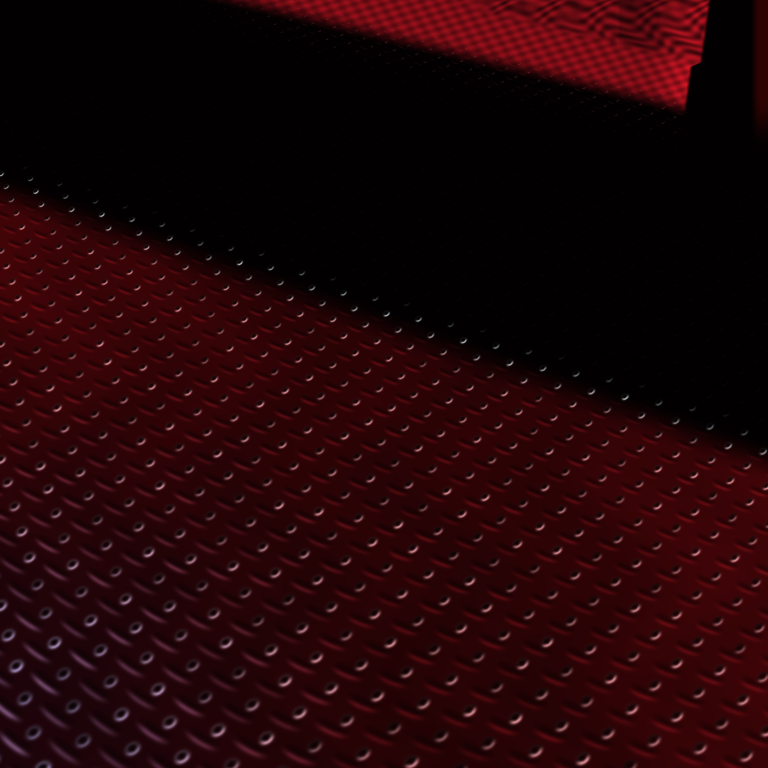
A WebGL 1 fragment shader for this texture:

```glsl
precision highp float;
// Studded metal floor in dim red light, crossed by a broad black shadow.
uniform vec2 u_resolution;

float hash(vec2 c) {
  return fract(sin(dot(c, vec2(12.7, 78.3))) * 4375.5);
}

// Distance from the floor's horizon; p runs downward from the top left.
float floorDepth(vec2 p) {
  return p.y + 0.738 - 0.163 * (p.x - 0.5);
}

// Offset from the nearest lattice point in stud radii (xy), random value (z).
vec3 studSpace(vec2 p, vec2 shift) {
  float depth = floorDepth(p);
  vec2 uv = vec2((p.x + 0.4336) / (0.0365 * depth), 71.74 / depth);
  vec2 cell = floor(uv - shift + 0.5);
  vec2 node = cell + shift;
  float d = 71.74 / node.y;
  float x = node.x * 0.0365 * d - 0.4336;
  vec2 center = vec2(x, d - 0.738 + 0.163 * (x - 0.5));
  return vec3((p - center) / (0.0038 * d * d), hash(cell));
}

vec2 rotate(vec2 q, float a) {
  return vec2(cos(a) * q.x + sin(a) * q.y, cos(a) * q.y - sin(a) * q.x);
}

// Layered, bent sines for the brushed weave at the far side.
float weave(vec2 p) {
  float bend = sin(p.x * 95.0 + 2.0 * sin(p.y * 60.0));
  float strands = sin(p.y * 430.0 + p.x * 110.0 + 3.0 * bend);
  return 0.5 + 0.3 * strands + 0.2 * sin(p.x * 210.0 - p.y * 330.0 + bend);
}

void main() {
  vec2 p = gl_FragCoord.xy / u_resolution;
  p.y = 1.0 - p.y;

  // Signed distances below the near shadow edge and above the far one.
  float nearEdge = p.y - 0.234 - 0.352 * p.x;
  float farEdge = (p.x - 0.3) * 0.24 - p.y;
  float nearLight = smoothstep(-0.012, 0.045, nearEdge);
  float farLight = smoothstep(-0.012, 0.018, farEdge);
  float coolCorner = smoothstep(0.55, 0.0, p.x) * smoothstep(0.45, 0.95, p.y);

  // Broad red glow on the near floor.
  float glow = 0.145 + 0.075 * smoothstep(0.65, 1.0, p.x)
    + 0.075 * smoothstep(0.5, 0.0, p.x) * smoothstep(0.8, 0.3, p.y)
    + 0.035 * exp(-5.0 * abs(nearEdge - 0.12));
  glow *= 1.0 - 0.25 * coolCorner;
  glow *= 0.94 + 0.06 * sin(p.x * 31.0 + 2.0 * sin(p.y * 23.0));
  vec3 color = vec3(0.008, 0.001, 0.002);
  color += nearLight * glow * vec3(1.0, 0.065, 0.11);
  color += nearLight * coolCorner * vec3(0.0, 0.008, 0.025);

  // Slanted ridges between the studs.
  vec3 ridge = studSpace(p, vec2(0.9, 0.12));
  vec2 along = rotate(ridge.xy, 0.36 + 0.3 * coolCorner);
  along.y += 0.05 * along.x * along.x;
  float streak = exp(-along.y * along.y * 9.0)
    * smoothstep(2.6, 0.5, abs(along.x)) * (0.45 + 0.55 * ridge.z);
  float ridgeShade = exp(-pow(along.y + 0.7, 2.0) * 4.0)
    * smoothstep(2.6, 0.8, abs(along.x));
  color *= 1.0 - 0.35 * ridgeShade;
  color += nearLight * streak
    * mix(vec3(0.19, 0.03, 0.045), vec3(0.34, 0.28, 0.40), coolCorner);

  // Raised studs: dark hollow with a crescent lit from the lower right.
  vec3 stud = studSpace(p, vec2(0.4, 0.62));
  vec2 q = rotate(stud.xy, -0.6);
  q.y *= 1.4;
  float radius = length(q);
  float facing = dot(stud.xy, vec2(0.5, 0.86)) / (length(stud.xy) + 0.1);
  float crescent = smoothstep(-0.25, 0.75, facing);
  float rim = exp(-pow((radius - 0.72) / 0.32, 2.0))
    * mix(crescent, 1.0, 0.08 + 0.3 * coolCorner);
  color *= 1.0 - 0.55 * smoothstep(1.25, 0.6, radius);
  float glintLight = smoothstep(-0.032, 0.0, nearEdge);
  vec3 glint = mix(vec3(0.65, 0.46, 0.48), vec3(0.48, 0.46, 0.62), coolCorner);
  glint = mix(vec3(0.60, 0.64, 0.66), glint, smoothstep(-0.01, 0.05, nearEdge));
  color += glintLight * rim * glint * (0.55 + 0.6 * stud.z);

  // Far lit strip: studs below, brushed weave with upright seams above.
  float weaveZone = smoothstep(0.055, 0.075, farEdge)
    * smoothstep(0.56, 0.66, p.x);
  float grain = 0.5 + 0.5 * sin(p.x * 260.0 + p.y * 190.0)
    * sin(p.y * 400.0 - p.x * 90.0);
  float fabric = mix(0.38 + 0.28 * grain, 0.20 + 0.42 * weave(p), weaveZone);
  float seams = smoothstep(0.803, 0.809, p.x)
    - 0.6 * smoothstep(0.856, 0.862, p.x);
  fabric *= 1.0 - 0.22 * seams * weaveZone;
  fabric *= 0.9 + 0.35 * smoothstep(0.84, 0.9, p.x);
  color += farLight * fabric * vec3(1.0, 0.10, 0.17);
  float fringe = exp(-pow((farEdge + 0.008) / 0.025, 2.0))
    * smoothstep(0.2, 0.45, p.x);
  color += fringe * (rim + 0.4 * streak) * vec3(0.22, 0.08, 0.09);
  color += 0.018 * rim * (1.0 - glintLight) * (1.0 - farLight);

  // Black post at the right, stepped outward near its foot.
  float postLeft = 0.924 - 0.14 * p.y
    - 0.012 * smoothstep(0.080, 0.088, p.y);
  float post = smoothstep(postLeft - 0.003, postLeft + 0.003, p.x)
    * smoothstep(0.25, 0.20, p.y);
  color = mix(color, vec3(0.006, 0.001, 0.002), post);
  float sideGlow = smoothstep(0.976, 0.990, p.x) * smoothstep(0.20, 0.12, p.y);
  color += sideGlow * vec3(0.18, 0.012, 0.006);

  gl_FragColor = vec4(clamp(color, 0.0, 1.0), 1.0);
}
```
